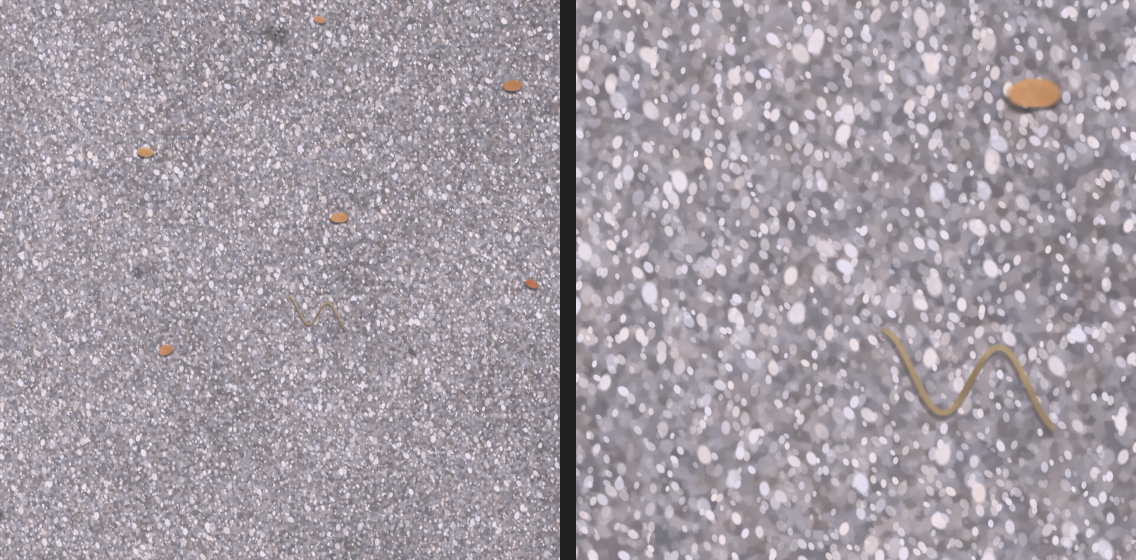
Left, the full canvas; right, a detail of the centre.
This texture is drawn by a WebGL 2 fragment shader. Its source:

```glsl
#version 300 es
precision highp float;

uniform vec2 u_resolution;
out vec4 fragColor;

vec3 hash3(vec2 p, float seed) {
    vec3 q = fract(p.xyx * vec3(0.1031, 0.1030, 0.0973) + seed * 0.137);
    q += dot(q, q.yxz + 33.33);
    return fract((q.xxy + q.yzz) * q.zyx);
}

vec2 rotate(vec2 p, float angle) {
    float c = cos(angle), s = sin(angle);
    return vec2(c * p.x + s * p.y, c * p.y - s * p.x);
}

// Smooth cellular noise: random cell values blended by distance
float cellNoise(vec2 p, float seed) {
    vec2 cell = floor(p);
    float total = 0.0, weights = 0.0;
    for (int y = -1; y <= 1; y++) {
        for (int x = -1; x <= 1; x++) {
            vec2 id = cell + vec2(x, y);
            vec3 rnd = hash3(id, seed);
            vec2 d = p - id - rnd.xy;
            float w = exp(-6.0 * dot(d, d));
            total += w * rnd.z;
            weights += w;
        }
    }
    return total / weights;
}

// Scattered tilted ellipses; returns (strength, tint)
vec2 grains(vec2 uv, float cells, float share, float falloff, float seed, float pixel) {
    vec2 p = uv * cells;
    vec2 cell = floor(p);
    vec2 best = vec2(0.0, 0.5);
    for (int y = -1; y <= 1; y++) {
        for (int x = -1; x <= 1; x++) {
            vec2 id = cell + vec2(x, y);
            vec3 place = hash3(id, seed);
            vec3 form = hash3(id, seed + 3.7);
            if (place.z > share) continue;
            vec2 center = id + mix(vec2(0.1), vec2(0.9), place.xy);
            vec2 radii = vec2(0.31, 0.46) * mix(0.7, 1.2, form.x);
            float angle = 0.25 + 1.5 * (form.y - 0.5);
            float dist = length(rotate(p - center, angle) / radii);
            float soft = max(0.35, pixel * cells / radii.x);
            float cover = 1.0 - smoothstep(1.0 - soft, 1.0 + 0.5 * soft, dist);
            float strength = cover * pow(form.z, falloff);
            if (strength > best.x) best = vec2(strength, place.z / share);
        }
    }
    return best;
}

vec3 addGrains(vec3 color, vec2 grain) {
    vec3 light = vec3(0.93, 0.89, 0.93) + (grain.y - 0.5) * vec3(0.04, 0.0, -0.07);
    return mix(color, light, grain.x);
}

// Dark blotches with ragged rims
float stains(vec2 uv, float ragged) {
    float dark = 0.0;
    for (int i = 0; i < 5; i++) {
        vec3 rnd = hash3(vec2(i, 7), 2.0);
        vec2 center = fract(vec2(0.98, 0.80) + float(i) * vec2(0.755, 0.570));
        float radius = mix(0.009, 0.022, rnd.x);
        float dist = length(uv - center) / radius + 0.9 * (ragged - 0.5);
        dark = max(dark, (1.0 - smoothstep(0.2, 1.4, dist)) * mix(0.4, 1.0, rnd.y));
    }
    return dark;
}

// Small fallen leaves, each with a thin shadow below
vec3 addLeaves(vec3 color, vec2 uv, float ragged) {
    for (int i = 0; i < 6; i++) {
        vec3 rnd = hash3(vec2(i, 3), 5.0);
        vec2 center = fract(vec2(0.57, 0.965) + float(i) * vec2(0.345, 0.882));
        vec2 radii = vec2(0.015, 0.0085) * mix(0.8, 1.1, rnd.x);
        float angle = 1.2 * (rnd.y - 0.5);
        float rim = 0.5 * (ragged - 0.5);
        float leaf = length(rotate(uv - center, angle) / radii) + rim;
        float shade = length(rotate(uv - center + vec2(0.001, 0.004), angle) / radii) + rim;
        vec3 tint = mix(vec3(0.75, 0.47, 0.33), vec3(0.93, 0.77, 0.56), rnd.z);
        color *= 1.0 - 0.35 * (1.0 - smoothstep(0.75, 1.15, shade));
        color = mix(color, tint + 0.15 * (ragged - 0.5), 0.9 * (1.0 - smoothstep(0.75, 1.1, leaf)));
    }
    return color;
}

// Coverage of a wavy twig
float twig(vec2 uv, float width) {
    float phase = (uv.x - 0.586) * 90.0;
    float height = 0.441 + 0.022 * cos(phase) - 0.15 * (uv.x - 0.565);
    float slope = -1.98 * sin(phase) - 0.15;
    float dist = abs(uv.y - height) / sqrt(1.0 + slope * slope);
    float ends = smoothstep(0.514, 0.518, uv.x) * (1.0 - smoothstep(0.616, 0.620, uv.x));
    return ends * (1.0 - smoothstep(0.4 * width, 1.5 * width, dist));
}

void main() {
    float scale = min(u_resolution.x, u_resolution.y);
    vec2 uv = gl_FragCoord.xy / scale;
    float pixel = 1.0 / scale;

    // Grey binder with fine grit and broad mottling
    float grit = cellNoise(uv * 190.0, 1.0);
    float patches = cellNoise(uv * 45.0, 8.0);
    float broad = cellNoise(uv * 6.0, 4.0) + 0.4 * (0.5 - uv.x);
    float tone = 0.582 + 0.22 * (grit - 0.5) + 0.04 * (patches - 0.5) + 0.05 * (broad - 0.5);
    vec3 color = tone * vec3(1.0, 0.953, 1.005);
    color += (cellNoise(uv * 80.0, 6.0) - 0.5) * vec3(0.03, 0.0, -0.03);

    // Pale stone chips, from fine to coarse
    float density = 1.0 + 0.35 * (broad - 0.5);
    color = addGrains(color, grains(uv, 175.0, 0.50 * density, 2.0, 11.0, pixel));
    color = addGrains(color, grains(uv, 118.0, 0.72 * density, 1.6, 23.0, pixel));
    color = addGrains(color, grains(uv, 72.0, 0.22 * density, 0.6, 37.0, pixel));

    // Stains and litter
    color *= 1.0 - 0.28 * stains(uv, patches);
    color = addLeaves(color, uv, patches);
    color = mix(color, vec3(0.40, 0.36, 0.36), 0.6 * twig(uv + vec2(0.001, 0.003), 0.0020));
    color = mix(color, mix(vec3(0.52, 0.43, 0.33), vec3(0.80, 0.70, 0.54), patches), 0.9 * twig(uv, 0.0018));

    fragColor = vec4(color, 1.0);
}
```
